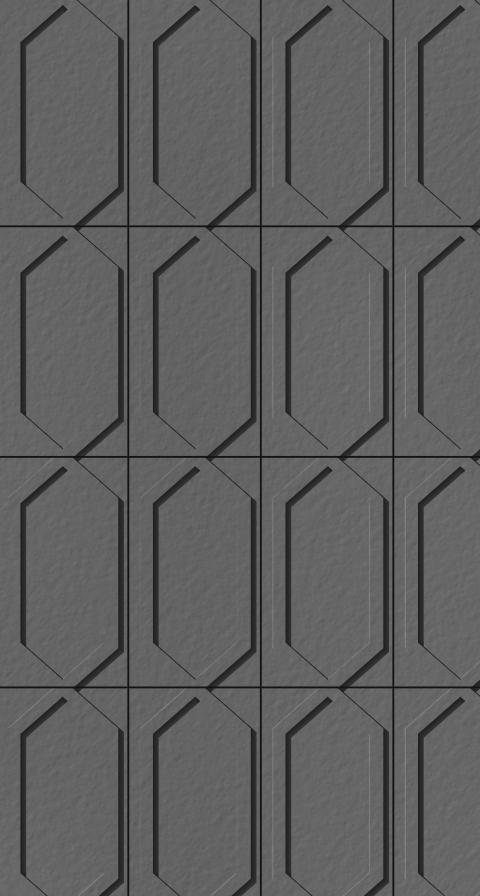
This pattern is drawn by a WebGL 1 fragment shader. Its source:

```glsl
precision highp float;

// Grey plaster wall of rectangular tiles, each with a raised, elongated hexagonal frame.
// Two hexagon distances give the frame; shifted copies of them give the shadows.
// Lengths are in canvas heights, with y pointing down from the top edge.

#define TILE vec2(0.1479, 0.2573)
#define ORIGIN vec2(-0.0047, -0.0047)
#define CENTRE vec2(0.0747, 0.1296)
#define OUTER vec2(0.0620, 0.1385)
#define INNER vec2(0.0472, 0.1192)
#define SLOPE 0.88
#define SHADOW vec2(0.0064, 0.0043)
#define JOINT 0.0021
#define BASE 0.398
#define DARK 0.12
#define GRAIN 0.085
#define GLINT 0.10

uniform vec2 u_resolution;

float hash(vec2 p) {
  return fract(sin(dot(p, vec2(127.1, 311.7))) * 43758.5453);
}

float noise(vec2 p) {
  vec2 i = floor(p), f = fract(p);
  f = f * f * (3.0 - 2.0 * f);
  return mix(mix(hash(i), hash(i + vec2(1.0, 0.0)), f.x),
             mix(hash(i + vec2(0.0, 1.0)), hash(i + 1.0), f.x), f.y);
}

// Height of the plaster, slightly stretched along a diagonal
float plaster(vec2 p) {
  vec2 q = vec2(p.x + p.y, (p.y - p.x) * 0.75);
  return 0.65 * noise(q * 120.0) + 0.35 * noise(q * 260.0 + 17.0);
}

// Antialiased coverage of the region where d is negative
float cover(float d) {
  return clamp(0.5 - d * u_resolution.y, 0.0, 1.0);
}

// Upright hexagon: size holds half its width and half its height
float hexagon(vec2 p, vec2 size) {
  p = abs(p);
  float slant = (p.x * SLOPE + p.y - size.y) / sqrt(1.0 + SLOPE * SLOPE);
  return max(p.x - size.x, slant);
}

// Outer hexagons overlap their neighbours above and below
float outerShape(vec2 p) {
  vec2 rowStep = vec2(0.0, TILE.y);
  return min(hexagon(p, OUTER),
             min(hexagon(p + rowStep, OUTER), hexagon(p - rowStep, OUTER)));
}

// Fine light rim on the left and upper left edges, stronger to the right and below
float rim(float d, vec2 p, vec2 size, vec2 tile) {
  float upright = step(abs(p.y), size.y - SLOPE * size.x);
  float side = smoothstep(0.3, 2.6, tile.x);
  float slant = step(p.y, 0.0) * smoothstep(0.0, 3.2, tile.y);
  float strip = cover(d) - cover(d + 0.0013);
  return strip * step(p.x, 0.0) * mix(slant, side, upright);
}

void main() {
  vec2 uv = vec2(gl_FragCoord.x, u_resolution.y - gl_FragCoord.y) / u_resolution.y;
  vec2 grid = (uv - ORIGIN) / TILE;
  vec2 tile = floor(grid);
  vec2 local = fract(grid) * TILE;
  vec2 p = local - CENTRE;

  // Plaster lit from the side, with broad uneven tone
  float relief = plaster(uv) - plaster(uv + vec2(0.0016, 0.0012));
  float tone = BASE + GRAIN * relief;
  tone += 0.025 * (noise(uv * 5.0 + 3.0) - 0.5);
  tone += 0.012 * (hash(floor(uv * 512.0)) - 0.5);

  // Frame distances
  float outer = outerShape(p);
  float inner = hexagon(p, INNER);

  // Light rims
  float rims = rim(outer, p, OUTER, tile) + rim(inner, -p, INNER, tile);
  tone += GLINT * rims;

  // Shadow beyond the frame and shadow within its opening, each fading outwards
  float outerShade = max(cover(outerShape(p - SHADOW)) - cover(outer), 0.0);
  float innerShade = max(cover(inner) - cover(hexagon(p - SHADOW, INNER)), 0.0);
  float outerTone = DARK + 0.08 * clamp(outer / SHADOW.x, 0.0, 1.0);
  float innerTone = DARK + 0.08 * clamp(-inner / SHADOW.x, 0.0, 1.0);
  tone = mix(tone, outerTone, outerShade);
  tone = mix(tone, innerTone, innerShade);

  // Dark joints between tiles
  vec2 edge = min(local, TILE - local);
  float joint = cover(min(edge.x, edge.y) - 0.5 * JOINT);
  tone = mix(tone, 0.08, joint);

  gl_FragColor = vec4(vec3(tone), 1.0);
}
```
